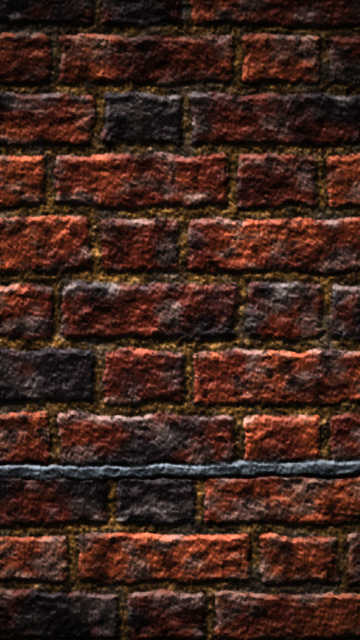
A Shadertoy shader for this texture:

```glsl
float hash(vec2 p) {
    vec3 q = fract(p.xyx * 0.1031);
    q += dot(q, q.yzx + 33.33);
    return fract((q.x + q.y) * q.z);
}

float noise(vec2 p) {
    vec2 i = floor(p), f = fract(p);
    f = f * f * (3.0 - 2.0 * f);
    return mix(mix(hash(i), hash(i + vec2(1, 0)), f.x),
               mix(hash(i + vec2(0, 1)), hash(i + vec2(1, 1)), f.x), f.y);
}

float fbm(vec2 p) {
    float sum = 0.0, amp = 0.533;
    for (int i = 0; i < 4; i++) {
        sum += amp * noise(p);
        p = mat2(1.6, 1.2, -1.2, 1.6) * p + 7.3;
        amp *= 0.5;
    }
    return sum;
}

// Flemish bond, one unit per course: x = signed distance, y = brick tone
vec2 brickAt(vec2 p) {
    // Uneven course heights and ragged edges
    p.y += 0.486 - 0.11 * sin((p.y - 4.73) * 0.664);
    p += 0.10 * (vec2(noise(p * 2.1), noise(p * 2.3 + 40.0)) - 0.5);
    p += 0.07 * (vec2(fbm(p * 9.0), fbm(p * 9.0 + 20.0)) - 0.5);

    // Each period holds a long stretcher and a short header
    float row = floor(p.y);
    float start = mix(3.05, 0.88, mod(row, 2.0))
                + 0.4 * smoothstep(6.5, 10.5, row) + 0.14 * (hash(vec2(row, 5.0)) - 0.5);
    float period = floor((p.x - start) / 4.39);
    float u = p.x - start - period * 4.39;
    float header = step(2.976, u);
    vec2 q = abs(vec2(u - mix(1.488, 3.683, header), fract(p.y) - 0.5));
    q -= vec2(mix(1.40, 0.62, header), 0.405) - 0.07;
    float d = length(max(q, 0.0)) + min(max(q.x, q.y), 0.0) - 0.07;
    float tone = hash(vec2(period * 2.0 + header + 11.0, row + 3.0));
    return vec2(d, tone - 0.15 * header);
}

float ledgeDistance(vec2 p) {
    return abs(p.y - 7.66 + 0.016 * p.x + 0.12 * (fbm(p * 3.0) - 0.5)) - 0.11;
}

float relief(vec2 p) {
    float body = smoothstep(0.05, -0.08, brickAt(p).x);
    body = max(body, 1.2 * smoothstep(0.05, -0.06, ledgeDistance(p)));
    return 0.55 * body + 0.75 * fbm(p * vec2(5.0, 6.5)) + 0.16 * noise(p * 24.0);
}

vec3 brickColor(vec2 p, float tone) {
    tone += 1.1 * (fbm(p * 1.3 + 3.0) - 0.5);
    vec3 col = mix(vec3(0.10, 0.075, 0.08), vec3(0.27, 0.10, 0.065), smoothstep(0.12, 0.45, tone));
    col = mix(col, vec3(0.47, 0.20, 0.11), smoothstep(0.48, 0.85, tone));
    // Pale dust, soot and pits
    float dust = smoothstep(0.48, 0.72, fbm(p * vec2(2.2, 3.4) + 17.0));
    col = mix(col, vec3(0.38, 0.33, 0.31), 0.6 * dust);
    col *= mix(0.45, 1.0, smoothstep(0.25, 0.48, fbm(p * 3.0 + 31.0)));
    return col * mix(0.4, 1.0, smoothstep(0.22, 0.36, fbm(p * vec2(6.0, 8.0) + 51.0)));
}

void mainImage(out vec4 fragColor, in vec2 fragCoord) {
    // Course units, y downward from the top
    vec2 p = vec2(fragCoord.x, iResolution.y - fragCoord.y) / iResolution.y * 10.38;
    float width = 10.38 * iResolution.x / iResolution.y;
    vec2 brick = brickAt(p);

    // Sandy mortar under the bricks
    float grain = 0.65 * fbm(p * 4.0 + 9.0) + 0.35 * noise(p * 22.0);
    vec3 col = mix(vec3(0.10, 0.065, 0.035), vec3(0.46, 0.31, 0.14), smoothstep(0.2, 0.8, grain));
    col = mix(col, vec3(0.25, 0.22, 0.20), 0.6 * smoothstep(0.5, 0.7, fbm(p * 1.7 + 70.0)));
    col *= mix(0.55, 1.0, smoothstep(0.0, 0.08, brick.x));
    col = mix(col, brickColor(p, brick.y), smoothstep(0.02, -0.02, brick.x));

    // Slate ledge with a shadow beneath it
    float ledge = ledgeDistance(p);
    col *= 1.0 - 0.6 * smoothstep(0.14, 0.0, ledge);
    vec3 slate = mix(vec3(0.13, 0.14, 0.15), vec3(0.30, 0.33, 0.36), fbm(p * vec2(2.0, 7.0)));
    col = mix(col, slate, smoothstep(0.02, -0.03, ledge));

    // Raking light from above
    float light = relief(p) - relief(p - vec2(0.02, 0.05));
    col *= clamp(1.0 + 3.2 * light, 0.25, 2.0);
    col += vec3(0.62, 0.63, 0.66) * max(light - 0.03, 0.0);

    // Falloff toward the ends and sides
    vec2 c = vec2(p.x / width - 0.47, p.y / 10.38 - 0.52) * 2.0;
    col *= 1.12 - 0.48 * c.y * c.y - 0.18 * c.x * c.x;
    fragColor = vec4(col, 1.0);
}
```
